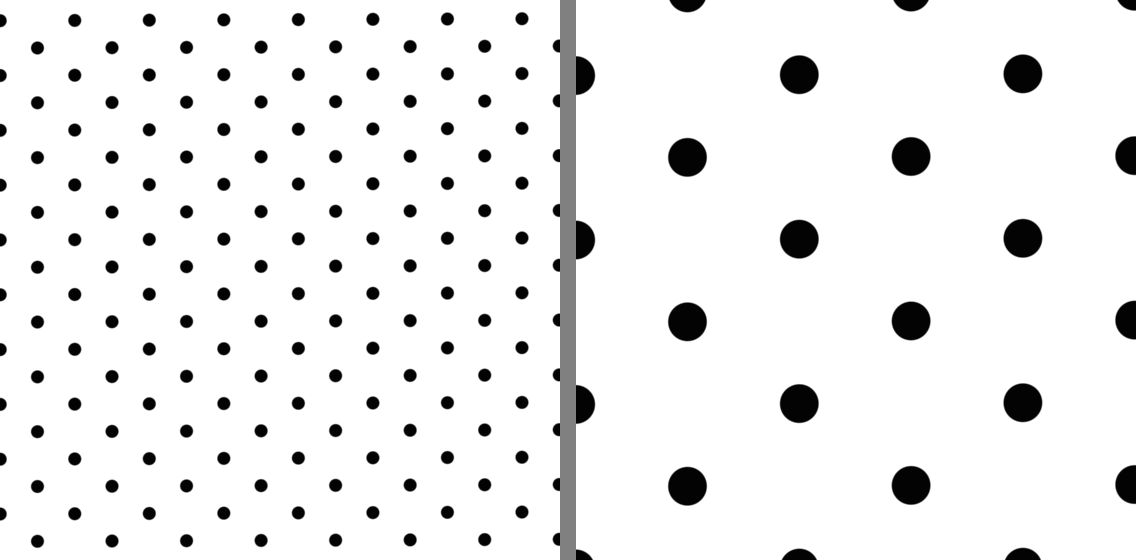
Left: the whole. Right: its middle third, enlarged.
A Shadertoy shader for this pattern:

```glsl
// Small black polka dots on white, in staggered rows that climb slightly to the right.
// Two copies of one rectangular lattice, half a cell apart, are merged
// as circle distances and filled with an antialiased edge.

const vec3 PAPER = vec3(1.0);
const vec3 INK = vec3(0.01);
const vec2 CELL = vec2(0.1331, 0.09788);    // spacing of dots in one lattice
const vec2 FIRST_DOT = vec2(0.0004, 0.963); // centre of the top left dot
const float ROW_SLOPE = 0.0038;             // rise of each row across the canvas
const float DOT_RADIUS = 0.0115;

// Vertical shear that levels the sloping rows
vec2 levelRows(vec2 p, float slope) {
    return vec2(p.x, p.y - slope * p.x);
}

// Signed distance to the nearest circle of a rectangular lattice
float latticeDots(vec2 p, vec2 cell, float radius) {
    vec2 local = p - cell * floor(p / cell + 0.5);
    return length(local) - radius;
}

// Staggered dots: a lattice joined with its half-cell shifted copy
float staggeredDots(vec2 p, vec2 cell, float radius) {
    return min(latticeDots(p, cell, radius),
               latticeDots(p - 0.5 * cell, cell, radius));
}

// Coverage from a signed distance, with a soft edge of the given width
float fill(float dist, float edge) {
    return 1.0 - smoothstep(-edge, edge, dist);
}

void mainImage(out vec4 fragColor, in vec2 fragCoord) {
    vec2 uv = fragCoord / iResolution.xy;
    float edge = 1.0 / min(iResolution.x, iResolution.y);

    vec2 p = levelRows(uv - FIRST_DOT, ROW_SLOPE);
    float dots = fill(staggeredDots(p, CELL, DOT_RADIUS), edge);

    fragColor = vec4(mix(PAPER, INK, dots), 1.0);
}
```
